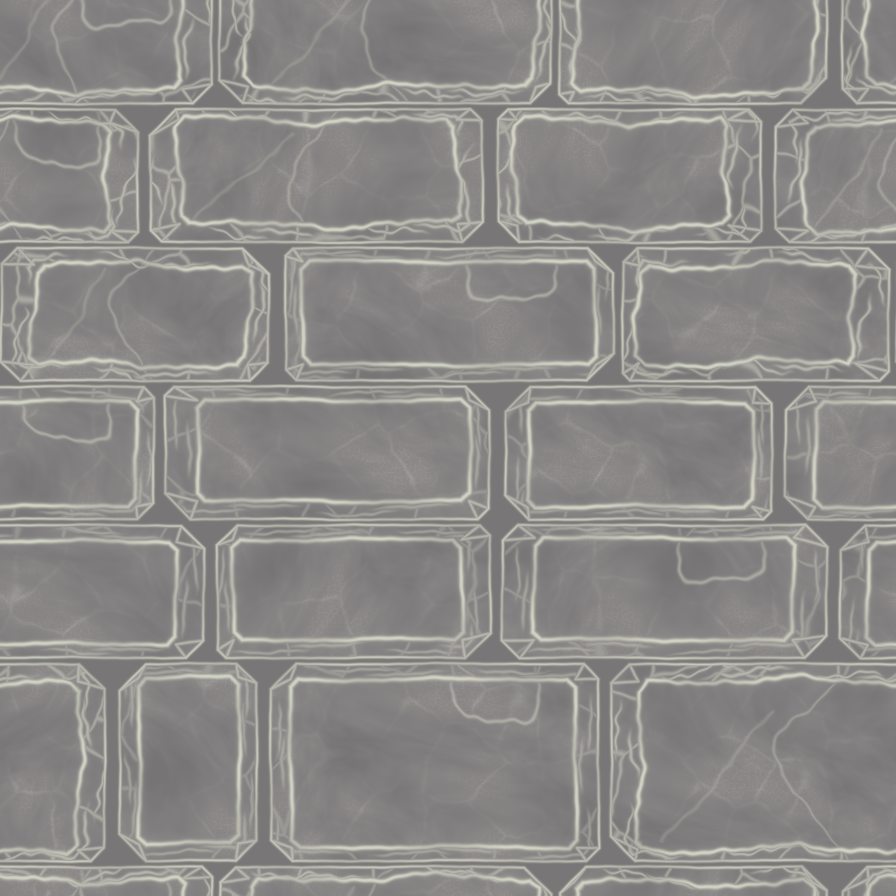
Give the GLSL for this texture, as a WebGL 2 fragment shader.

```glsl
#version 300 es
precision highp float;
// Grey stone wall of six courses, three bricks each, that tiles on both axes.
// Each brick is a chamfered box with a thin pale rim, a wobbling inner bevel,
// corner facets, cellular veins and clouded faces; some are rougher or notched.
uniform vec2 u_resolution;
out vec4 fragColor;

float hash(vec2 p) { return fract(sin(dot(p, vec2(127.1, 311.7))) * 43758.5); }

// Soft pale line around distance zero, never thinner than a pixel.
float stroke(float d, float width) {
    float w = max(width, 0.7 / u_resolution.y);
    return exp(-d * d / (w * w));
}

float segment(vec2 p, vec2 a, vec2 b) {
    vec2 ab = b - a;
    return length(p - a - ab * clamp(dot(p - a, ab) / dot(ab, ab), 0.0, 1.0));
}

// Box with a cut corner; q is the folded position relative to that corner.
float chamferBox(vec2 q, float cut) {
    return max(max(q.x, q.y), (q.x + q.y + cut) * 0.707);
}

// Layered sines: each axis is shaken along the other one.
vec2 wobble(vec2 p, float seed) {
    vec2 w = vec2(0.0);
    for (float freq = 22.0, amp = 0.55; amp > 0.1; freq *= 1.9, amp *= 0.66)
        w += amp * sin(freq * p.yx + seed * vec2(3.1, 5.7) + 2.0 * w.yx);
    return w;
}

float clouds(vec2 p) {
    float sum = 0.0;
    for (float amp = 0.45; amp > 0.05; amp *= 0.68) {
        p = mat2(0.8, -0.6, 0.6, 0.8) * p * 1.7 + 0.7 * sin(p.yx);
        sum += amp * sin(p.x) * sin(p.y + 1.0);
    }
    return clamp(0.5 + 0.6 * sum, 0.0, 1.0);
}

// Gap between the two nearest cell centres: zero on cell borders.
float cellBorder(vec2 p) {
    float near = 9.0, second = 9.0;
    for (int i = 0; i < 9; i++) {
        vec2 c = floor(p) + vec2(i % 3 - 1, i / 3 - 1);
        float d = length(c + vec2(hash(c), hash(c + 17.3)) - p);
        second = min(second, max(near, d));
        near = min(near, d);
    }
    return second - near;
}

void main() {
    vec2 uv = gl_FragCoord.xy / u_resolution;
    // Courses: one tall at the bottom, five equal ones above it.
    float t = fract(uv.y - 0.0358), tall = 0.2266, pitch = 0.15468;
    float row = t < tall ? 0.0 : min(1.0 + floor((t - tall) / pitch), 5.0);
    float height = row < 0.5 ? tall : pitch;
    float bottom = row < 0.5 ? 0.0 : tall + (row - 1.0) * pitch;

    // Upright joints of each course; brick 0 wraps around the side.
    vec3 joints[6] = vec3[6](
        vec3(0.124, 0.294, 0.673), vec3(0.237, 0.555, 0.932), vec3(0.180, 0.555, 0.867),
        vec3(0.310, 0.689, 0.997), vec3(0.161, 0.546, 0.857), vec3(0.241, 0.620, 0.931));
    int notched[6] = int[6](2, 2, 0, 1, 0, 0);
    vec3 j = joints[int(row)];
    float x = uv.x < j.x ? uv.x + 1.0 : uv.x;
    int k = x < j.y ? 1 : x < j.z ? 2 : 0;
    vec2 ends = k == 1 ? j.xy : k == 2 ? j.yz : vec2(j.z, j.x + 1.0);

    // Brick space, centred, with its own seed, wear and corner cuts.
    vec2 id = vec2(float(k), row) + 2.0;
    float seed = 20.0 * hash(id);
    vec2 p = vec2(x - 0.5 * (ends.x + ends.y), t - bottom - 0.5 * height), side = sign(p);
    vec2 halfSize = 0.5 * vec2(ends.y - ends.x, height)
        - vec2(mix(0.004, 0.0105, hash(id + side.x * 0.53)), 0.0034);
    float rough = float(row > 3.5 || (row == 3.0 && k != 1) || (row == 0.0 && k == 0));
    float cut = mix(0.008, 0.031, hash(id * 3.0 + side));
    vec2 inset = vec2(mix(0.016, 0.038, hash(id + side.x * 0.37)) * min(1.0, halfSize.x / 0.13),
                      mix(0.011, 0.021, hash(id + side.y * 0.71)));
    vec2 q = abs(p + 0.0009 * wobble(p, seed)) - halfSize;
    float rim = chamferBox(q, cut);
    float inside = smoothstep(0.001, -0.001, rim);
    float ink = (0.78 + 0.12 * sin(31.0 * p.x + 43.0 * p.y + seed)) * stroke(rim, 0.0017);

    // Bevel: a strong line and broken, fainter strands that stray from it.
    float bevel = 0.0;
    for (int i = 0; i < 3; i++) {
        float n = float(i);
        vec2 shake = mix(0.0019, 0.0056, rough) * (1.0 + 0.6 * n) * wobble(p, seed + n * 2.3);
        float d = chamferBox(abs(p + shake) - halfSize + inset * (1.0 - 0.3 * n), 0.009);
        float wave = sin(37.0 * p.x - 51.0 * p.y + seed + 2.0 * n);
        float fade = i == 0 ? 0.82 + 0.18 * wave : (0.4 + 0.2 * rough) * smoothstep(-0.4, 0.8, wave);
        ink = max(ink, inside * fade * (stroke(d, 0.0026 - 0.0004 * n) + 0.09 * stroke(d, 0.007)));
        if (i == 0) bevel = smoothstep(-0.004, 0.004, d);
    }
    // Facets from both ends of the cut to the bevel corner.
    float facet = min(segment(q, vec2(-cut, 0.0), -inset), segment(q, vec2(0.0, -cut), -inset));
    ink = max(ink, 0.65 * inside * stroke(facet, 0.0019));

    // Veins on the bevel and faint on the face, cracks on rough bricks, notches on others.
    float cloud = clouds(p * 13.0 + seed);
    vec2 bent = p + 0.007 * wobble(p, seed + 9.0);
    float vein = stroke(cellBorder(bent * 14.0 + seed) / 28.0, 0.0019);
    ink = max(ink, inside * vein * mix(0.2 * cloud * cloud, 0.3 + 0.2 * rough, bevel));
    if (rough > 0.5 && k < 2) {
        float bow = bent.x - 0.01 + 0.04 * cos(bent.y * 24.0);
        float slant = segment(bent, vec2(0.05, 0.02) - halfSize, vec2(-0.03, 0.05));
        ink = max(ink, inside * max(0.34 * stroke(bow, 0.0022), 0.22 * stroke(slant, 0.0022)));
    }
    if (k == notched[int(row)]) {
        vec2 b = abs(bent - vec2(0.36 * halfSize.x, halfSize.y - 0.022)) - vec2(0.031, 0.021);
        float notch = length(max(b, 0.0)) + min(max(b.x, b.y), 0.0) - 0.017;
        float low = smoothstep(0.0, -0.05, p.y - halfSize.y);
        ink = max(ink, inside * (0.22 + 0.3 * low) * stroke(notch, 0.0023));
    }
    // Clouded stone with fine pits on its paler patches, over flat mortar.
    vec3 stone = mix(vec3(0.462, 0.455, 0.459), vec3(0.555, 0.545, 0.542), cloud);
    float pit = smoothstep(0.15, 0.0, cellBorder(p * 170.0 + seed)) * smoothstep(0.55, 0.85, cloud);
    stone += vec3(0.035, 0.022, 0.018) * pit;
    vec3 color = mix(vec3(0.472, 0.462, 0.464), stone, inside);
    fragColor = vec4(mix(color, vec3(0.81, 0.82, 0.76), clamp(ink, 0.0, 1.0)), 1.0);
}
```
